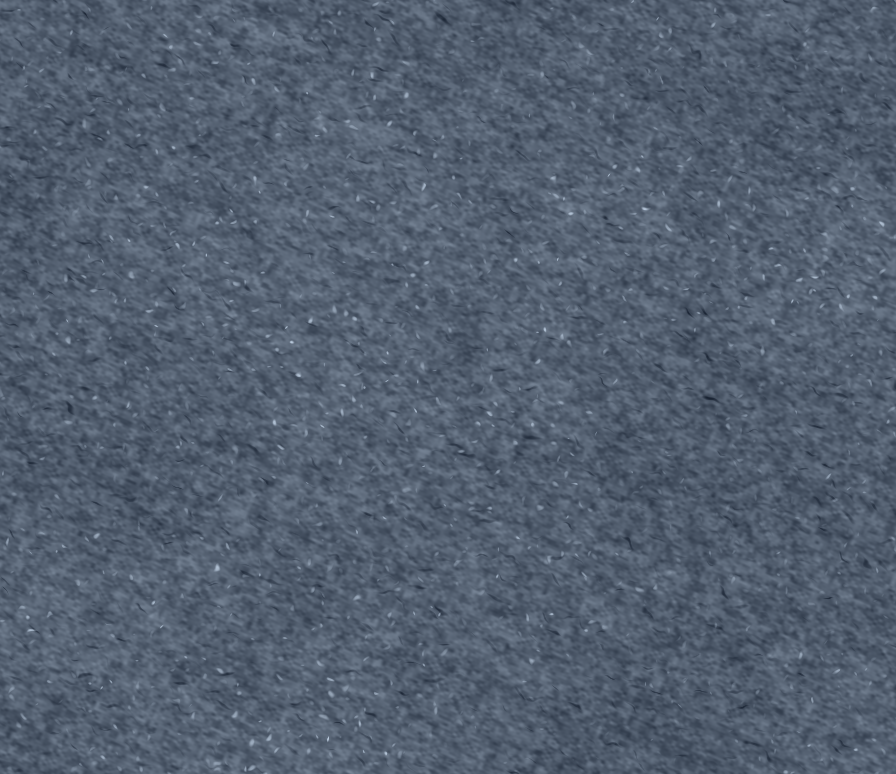
Give the GLSL for this texture, as a Shadertoy shader.

```glsl
// Fine-grained blue-grey stone: stretched value noise forms the tilted grain,
// and randomly scattered soft ellipses add pale chips, bright glints and
// short dark cracks that follow the same slanting direction.
#define BASE_COLOR vec3(0.324, 0.372, 0.437)
#define TINT vec3(1.0, 1.04, 1.06)
#define GRAIN_ANGLE -0.42
#define GRAIN_CONTRAST 0.125
#define FINE_CONTRAST 0.115
#define MOTTLE_CONTRAST 0.055
#define CLOUD_CONTRAST 0.045
#define GLINT_STRENGTH 0.25
#define CRACK_STRENGTH 0.13
#define CHIP_STRENGTH 0.07

float hash(vec2 p) {
    vec3 h = fract(vec3(p.xyx) * 0.1031);
    h += dot(h, h.yzx + 33.33);
    return fract((h.x + h.y) * h.z);
}

mat2 rotation(float angle) {
    float c = cos(angle), s = sin(angle);
    return mat2(c, -s, s, c);
}

// Value noise centred on zero, from -0.5 to 0.5
float noise(vec2 p) {
    vec2 cell = floor(p), f = fract(p);
    f = f * f * (3.0 - 2.0 * f);
    float low = mix(hash(cell), hash(cell + vec2(1, 0)), f.x);
    float high = mix(hash(cell + vec2(0, 1)), hash(cell + vec2(1, 1)), f.x);
    return mix(low, high, f.y) - 0.5;
}

// One soft ellipse per chosen cell; radii are fractions of a cell
float flecks(vec2 p, vec2 radii, float chance, float turn, float seed) {
    vec2 home = floor(p);
    float cover = 0.0;
    for (int y = -1; y <= 1; y++)
    for (int x = -1; x <= 1; x++) {
        vec2 cell = home + vec2(x, y);
        vec2 key = cell + seed;
        if (hash(key) > chance) continue;
        vec2 centre = cell + vec2(hash(key + 17.3), hash(key + 41.7));
        float size = mix(0.55, 1.15, hash(key + 63.1));
        float strength = mix(0.25, 1.0, pow(hash(key + 89.9), 2.0));
        vec2 d = rotation(turn * (hash(key + 7.7) - 0.5)) * (p - centre);
        float edge = 1.0 - smoothstep(0.25, 1.25, length(d / (radii * size)));
        cover = max(cover, edge * strength);
    }
    return cover;
}

void mainImage(out vec4 fragColor, in vec2 fragCoord) {
    vec2 uv = fragCoord / iResolution.y;
    vec2 p = rotation(GRAIN_ANGLE) * uv + 3.0;

    // Ragged outlines for grain and flecks
    vec2 warp = vec2(noise(p * 110.0), noise(p * 110.0 + 57.0));
    vec2 q = p + warp * 0.006;

    // Layered grain, from broad clouds to fine grit
    float cloud = noise(uv * 4.5 + 9.0) + 0.5 * noise(uv * 11.0 + 31.0);
    float shade = CLOUD_CONTRAST * cloud;
    shade += MOTTLE_CONTRAST * noise(q * vec2(36.0, 58.0));
    shade += GRAIN_CONTRAST * noise(q * vec2(88.0, 165.0));
    shade += FINE_CONTRAST * noise(p * vec2(190.0, 290.0) + 23.0);

    // Pale chips, bright glints and dark cracks
    float density = 1.0 + 0.9 * cloud;
    shade += CHIP_STRENGTH * flecks(q * 24.0, vec2(0.26, 0.16), 0.4, 2.5, 5.0);
    shade += GLINT_STRENGTH * density
        * flecks(q * 58.0, vec2(0.27, 0.15), 0.36, 3.0, 131.0);
    shade -= CRACK_STRENGTH
        * flecks(q * 40.0, vec2(0.46, 0.09), 0.55, 1.1, 277.0);

    fragColor = vec4(clamp(BASE_COLOR + TINT * shade, 0.0, 1.0), 1.0);
}
```
